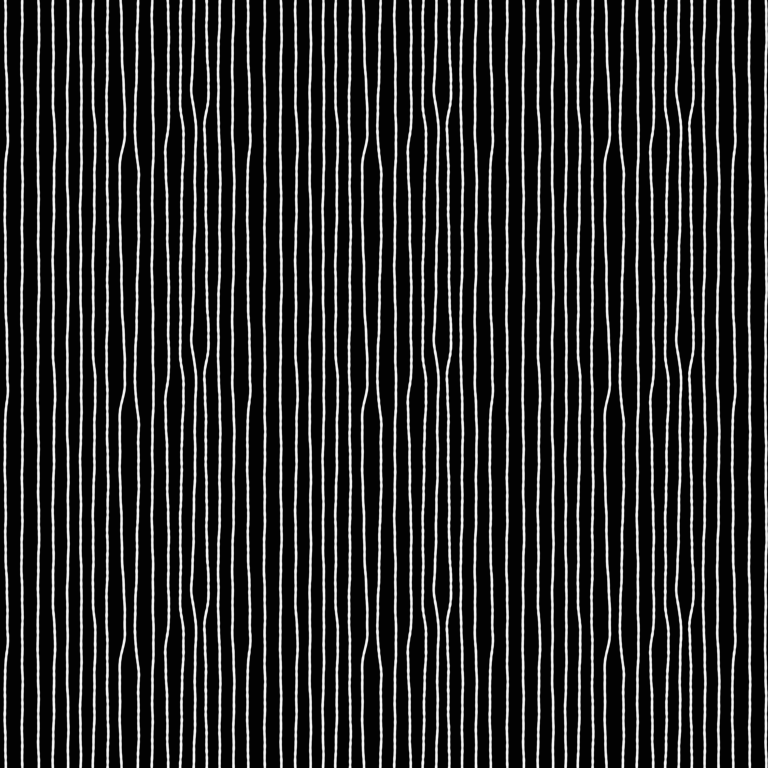
Write a Shadertoy shader that draws this pattern.

```glsl
#define TILES vec2(3.167, 3.072)  // repeats across and down
#define LINES 17.0                // lines in one repeat
#define SHIFT 4.837               // first line, in line spacings
#define HALF_WIDTH 0.089          // in line spacings
#define SOFTNESS 0.058
#define JOG 1.0                   // strength of the sideways kinks
#define JOG_SPAN 0.08             // height of a kink, in repeats
#define WANDER 0.035
#define BEADS 41.0                // thread beads per repeat
#define INK vec3(0.96)
#define GROUND vec3(0.008)

const float TAU = 6.2831853;

float hash(float n) {
    return fract(sin(n * 12.9898 + 4.1) * 4375.85);
}

// Cosine over the lines of one repeat, peaking at line "peak"
float lineWave(float id, float cycles, float peak) {
    return cos(TAU * cycles * (id - peak) / LINES);
}

// Uneven spacing of the lines
float spacingOffset(float id) {
    return -0.245 + 0.16 * lineWave(id, 2.0, 7.5) + 0.09 * lineWave(id, 1.0, 3.0);
}

// Signed kink size, varying quickly from line to line
float jogSize(float id) {
    return 0.22 * lineWave(id, 5.0, 5.15) + 0.17 * lineWave(id, 6.0, 8.38)
         + 0.11 * lineWave(id, 2.0, 8.5) + 0.09 * lineWave(id, 8.0, 5.0);
}

// Quick sideways step followed by a slow drift back, periodic in v
float jog(float id, float v) {
    float center = 0.53 + 0.10 * lineWave(id, 2.0, 5.0);
    float s = fract(v - center + 0.5) - 0.5;
    float ramp = smoothstep(-JOG_SPAN, JOG_SPAN, s) - 0.5 - s;
    return JOG * jogSize(id) * ramp;
}

// Hand-drawn sway from layered sines
float sway(float id, float v) {
    float a = hash(id), b = hash(id + 31.0);
    return WANDER * (sin(TAU * (v + a))
                   + 0.6 * sin(TAU * (3.0 * v + b))
                   + 0.35 * sin(TAU * (8.0 * v + a + b)));
}

// Irregular swelling along a thread, about -1 to 1
float beading(float v, float phase) {
    return 0.45 * sin(TAU * (BEADS * v + phase))
         + 0.35 * sin(TAU * (29.0 * v + 3.0 * phase))
         + 0.20 * sin(TAU * (13.0 * v + 7.0 * phase));
}

// Coverage of one beaded line
float thread(float id, float x, float v, float pixel) {
    float key = mod(id, LINES);
    float center = id + spacingOffset(key) + jog(key, v) + sway(key, v);
    float bead = beading(v, hash(key + 57.0));
    float wear = mix(0.06, 0.17, hash(key + 83.0));
    float halfWidth = HALF_WIDTH * (1.0 + wear * bead);
    float edge = max(SOFTNESS, 0.58 * pixel);
    float cover = 1.0 - smoothstep(halfWidth - edge, halfWidth + edge, abs(x - center));
    return cover * (1.0 + 0.5 * wear * min(bead, 0.0));
}

void mainImage(out vec4 fragColor, in vec2 fragCoord) {
    vec2 uv = fragCoord / iResolution.xy;
    float across = TILES.x * LINES;
    float x = uv.x * across - SHIFT;
    float v = (1.0 - uv.y) * TILES.y;
    float pixel = across / iResolution.x;

    // Nearby lines may lean into this column
    float cover = 0.0;
    for (float k = -1.0; k <= 2.0; k++) {
        cover = max(cover, thread(floor(x + 0.5) + k, x, v, pixel));
    }
    fragColor = vec4(mix(GROUND, INK, cover), 1.0);
}
```
